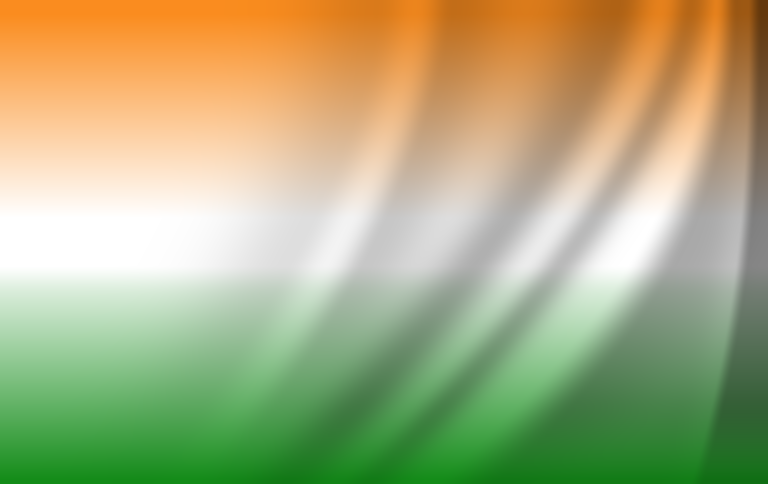
Write a WebGL 1 fragment shader that draws this background.

```glsl
precision highp float;

uniform vec2 u_resolution;

#define SAFFRON vec3(0.98, 0.55, 0.12)
#define CLOTH_WHITE vec3(1.0, 1.0, 1.0)
#define GREEN vec3(0.08, 0.55, 0.10)
#define WHITE_TOP 0.45
#define WHITE_BOTTOM 0.55
#define FOLD_DEPTH 0.30
#define SIDE_DEPTH 0.34
#define RIM_DEPTH 0.20

float ramp(float a, float b, float x) {
    return clamp((x - a) / (b - a), 0.0, 1.0);
}

// Signed horizontal distance to a crease that sweeps left as it falls
float creaseDistance(vec2 p, float top, float sweep, float bend) {
    return p.x - top + sweep * pow(p.y, bend);
}

// Bell-shaped shadow with its own softness on each side
float softShadow(float d, float leftWidth, float rightWidth) {
    float s = d / (d < 0.0 ? leftWidth : rightWidth);
    return exp(-s * s);
}

vec3 bands(float drop) {
    vec3 upper = mix(SAFFRON, CLOTH_WHITE, ramp(0.03, WHITE_TOP, drop));
    float greenAmount = ramp(WHITE_BOTTOM, 0.99, drop);
    greenAmount += 0.05 * smoothstep(0.55, 0.61, drop) * (1.0 - greenAmount);
    return mix(upper, GREEN, greenAmount);
}

float foldShade(vec2 p) {
    float spread = 1.0 + 0.25 * p.y;
    float lowFade = 1.0 - 0.75 * smoothstep(0.55, 1.0, p.y);

    // Faint pair around the left ridge
    float leftSide = creaseDistance(p, 0.492, 0.31, 1.6);
    float rightSide = creaseDistance(p, 0.590, 0.30, 1.6);
    float shade = 0.13 * lowFade * softShadow(leftSide, 0.095, 0.042);
    shade += 0.22 * lowFade * softShadow(rightSide, 0.032, 0.085);

    // Two deep valleys
    float broad = creaseDistance(p, 0.805, 0.43, 1.4);
    float narrow = creaseDistance(p, 0.900, 0.42, 1.5);
    float broadLeft = mix(0.095, 0.055, smoothstep(0.0, 0.5, p.y));
    shade += FOLD_DEPTH * softShadow(broad, broadLeft, 0.043 * spread);
    shade += FOLD_DEPTH * 0.9 * softShadow(narrow, 0.026 * spread, 0.030 * spread);

    // Shaded cloth beyond the right ridge, darkest along its edge
    float side = creaseDistance(p, 0.948, 0.335, 2.1);
    float edgeWidth = 0.018 + 0.035 * p.y;
    float sideMask = smoothstep(-edgeWidth, edgeWidth * 0.7, side);
    float sideTone = SIDE_DEPTH - 0.07 * smoothstep(0.02, 0.16, side);
    sideTone += 0.07 * (1.0 - smoothstep(0.0, 0.35, p.y));
    shade += sideMask * sideTone;

    // Thin rim near the right border
    float rim = creaseDistance(p, 0.980, 0.075, 2.5);
    shade -= 0.04 * softShadow(rim + 0.007, 0.025, 0.006);
    shade += RIM_DEPTH * smoothstep(-0.006, 0.012, rim);

    // Shadows lift along the lower border
    return shade * (1.0 - 0.55 * smoothstep(0.82, 1.0, p.y));
}

void main() {
    vec2 p = gl_FragCoord.xy / u_resolution;
    p.y = 1.0 - p.y;
    vec3 color = bands(p.y) * (1.0 - foldShade(p));
    gl_FragColor = vec4(clamp(color, 0.0, 1.0), 1.0);
}
```
